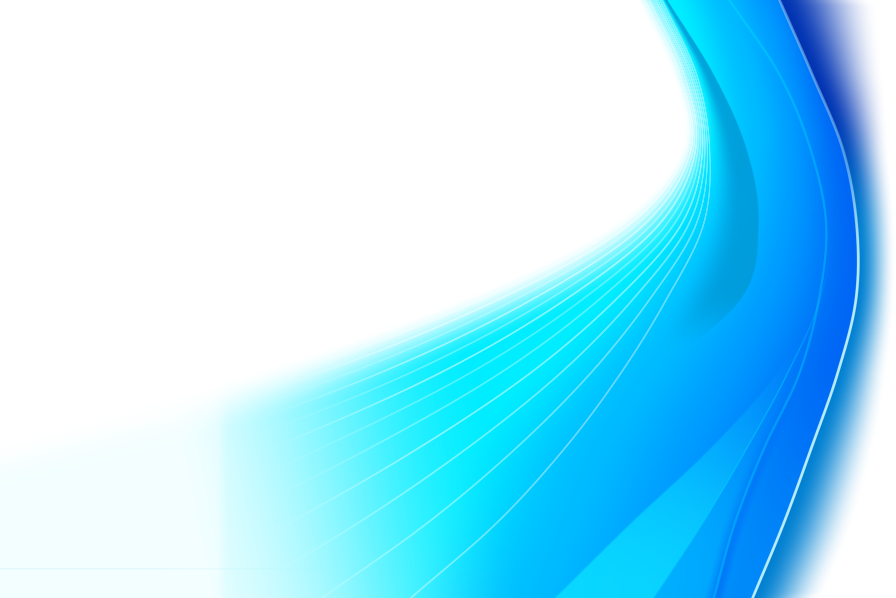
Give the GLSL for this background, as a WebGL 2 fragment shader.

```glsl
#version 300 es
precision highp float;

uniform vec2 u_resolution;
out vec4 outColor;

// Canvas is 1.5 wide and 1 high
const float ASPECT = 1.5;
const float FAN_LINES = 13.0;
const float LINE_WIDTH = 0.0016;
const float RIM_WIDTH = 0.0035;

const vec3 WHITE = vec3(1.0);
const vec3 CYAN = vec3(0.0, 0.93, 1.0);
const vec3 SKY = vec3(0.0, 0.74, 1.0);
const vec3 AZURE = vec3(0.0, 0.59, 1.0);
const vec3 DEEP = vec3(0.0, 0.40, 0.96);
const vec3 TEAL = vec3(0.0, 0.60, 0.84);
const vec3 NAVY = vec3(0.0, 0.20, 0.70);
const vec3 GLOW = vec3(0.0, 0.50, 0.82);

// Horizontal positions of each curve, evenly spaced from top to bottom
const float LEFT_EDGE[9] = float[9](1.064, 1.123, 1.139, 1.023, 0.766, 0.404, -0.078, -0.62, -1.17);
const float RIGHT_EDGE[9] = float[9](1.305, 1.360, 1.411, 1.434, 1.433, 1.402, 1.358, 1.312, 1.260);
const float FAN_EDGE[9] = float[9](1.110, 1.168, 1.190, 1.184, 1.130, 1.064, 0.986, 0.889, 0.762);
const float BAND_EDGE[9] = float[9](1.117, 1.195, 1.250, 1.270, 1.240, 1.090, 0.90, 0.70, 0.50);
const float RAY_LEFT[9] = float[9](1.152, 1.270, 1.367, 1.396, 1.367, 1.299, 1.188, 1.055, 0.928);
const float RAY_RIGHT[9] = float[9](1.211, 1.289, 1.357, 1.391, 1.373, 1.318, 1.250, 1.176, 1.094);
const float INNER_RIM[9] = float[9](1.221, 1.305, 1.357, 1.383, 1.371, 1.338, 1.279, 1.230, 1.195);
const float GLOW_WIDTH[9] = float[9](0.15, 0.11, 0.075, 0.065, 0.065, 0.08, 0.10, 0.11, 0.11);

float hash(float n) {
    n = fract(n * 0.1031);
    n *= n + 33.33;
    return fract(n * (n + n));
}

// Catmull-Rom curve through nine knots
float curve(const float k[9], float y) {
    float t = clamp((1.0 - y) * 8.0, 0.0, 8.0);
    int i = min(int(t), 7);
    float f = t - float(i);
    float a = i > 0 ? k[max(i - 1, 0)] : 2.0 * k[0] - k[1];
    float b = k[i];
    float c = k[i + 1];
    float d = i < 7 ? k[min(i + 2, 8)] : 2.0 * k[8] - k[7];
    return b + 0.5 * f * (c - a + f * (2.0 * a - 5.0 * b + 4.0 * c - d + f * (3.0 * (b - c) + d - a)));
}

// Signed distance, positive to the right of the curve
float curveDistance(const float k[9], vec2 p) {
    float slope = (curve(k, p.y + 0.01) - curve(k, p.y - 0.01)) / 0.02;
    return (p.x - curve(k, p.y)) * inversesqrt(1.0 + slope * slope);
}

float stroke(float d, float width, float pixel) {
    float w = max(width, pixel);
    return (1.0 - smoothstep(0.3 * w, w, abs(d))) * min(1.0, 1.5 * width / pixel);
}

vec3 bodyColor(float t) {
    vec3 c = mix(DEEP, AZURE, smoothstep(0.0, 0.35, t));
    c = mix(c, SKY, smoothstep(0.25, 0.65, t));
    return mix(c, CYAN, smoothstep(0.6, 1.0, t));
}

void main() {
    vec2 p = gl_FragCoord.xy / u_resolution * vec2(ASPECT, 1.0);
    float pixel = 1.0 / u_resolution.y;

    float left = curveDistance(LEFT_EDGE, p);
    float right = curveDistance(RIGHT_EDGE, p);
    float rayLeft = curveDistance(RAY_LEFT, p);
    float rayRight = curveDistance(RAY_RIGHT, p);
    float innerRim = curveDistance(INNER_RIM, p);
    float low = 1.0 - smoothstep(0.0, 0.45, p.y);

    // Body shading, measured inward from the right edge
    float across = curve(RIGHT_EDGE, p.y) - p.x;
    float span = mix(0.6, 0.23, smoothstep(0.2, 0.85, p.y));
    vec3 body = bodyColor(across / span + 0.2 * smoothstep(0.7, 1.0, p.y));

    // Shadowed fold beside the neck
    float bandEnd = curve(BAND_EDGE, p.y);
    float fanEnd = curve(FAN_EDGE, p.y);
    float band = smoothstep(0.0, 0.65, (p.x - fanEnd) / max(bandEnd - fanEnd, 0.004));
    band *= 1.0 - smoothstep(-pixel, pixel, p.x - bandEnd);
    body = mix(body, TEAL, 0.85 * band * smoothstep(0.41, 0.52, p.y));

    // Light rays opening toward the bottom
    float ray = smoothstep(-pixel, 2.0 * pixel, rayLeft) * (1.0 - smoothstep(-pixel, pixel, rayRight));
    body = mix(body, vec3(0.04, 0.87, 1.0), 0.85 * ray * low);
    float sheen = smoothstep(-pixel, pixel, rayRight) * (1.0 - smoothstep(-0.02, 0.01, innerRim));
    body = mix(body, SKY, 0.7 * sheen * low);
    body = mix(body, SKY, 0.4 * low * smoothstep(0.0, 0.02, innerRim));
    float upper = smoothstep(0.35, 0.6, p.y);
    body = mix(body, CYAN, 0.3 * stroke(innerRim, 0.003, pixel));
    body = mix(body, CYAN, 0.3 * stroke(rayRight, 0.002, pixel) * (1.0 - upper));

    // Fan of fine lines between the left edge and the neck
    float fan = (p.x - curve(LEFT_EDGE, p.y)) / (fanEnd - curve(LEFT_EDGE, p.y)) * FAN_LINES;
    float density = max(fwidth(fan) / pixel, 0.001);
    float fanLine = stroke((fract(fan) - 0.5) / density, LINE_WIDTH, pixel);
    fanLine *= step(0.0, fan) * step(fan, FAN_LINES) * mix(0.25, 0.5, hash(floor(fan) + 3.0));
    body = mix(body, WHITE, fanLine * smoothstep(0.4, 0.75, p.x));

    // Soft left edge fading into white
    float cover = smoothstep(0.0, mix(0.085, 0.05, smoothstep(0.5, 0.8, p.y)), left);
    float strength = 0.05 + 0.95 * smoothstep(0.28, 0.83, p.x + 0.2 * (p.y - 0.3));
    strength += 0.06 * smoothstep(0.36, 0.385, p.x) * (1.0 - smoothstep(0.39, 0.6, p.x));
    vec3 color = mix(WHITE, body, cover * min(strength, 1.0));
    color -= vec3(0.06, 0.02, 0.01) * stroke(p.y - 0.049, 0.002, pixel) * (1.0 - smoothstep(0.2, 0.6, p.x));

    // Outer glow and bright right rim
    float reach = max(right, 0.0) / curve(GLOW_WIDTH, p.y);
    vec3 outerColor = mix(GLOW, NAVY, smoothstep(0.6, 0.85, p.y));
    vec3 outside = mix(outerColor, WHITE, smoothstep(0.0, 1.0, reach));
    color = mix(color, outside, smoothstep(-pixel, pixel, right));
    float rim = stroke(right, RIM_WIDTH, pixel) * mix(0.9, 0.4, smoothstep(0.55, 0.75, p.y));
    color = mix(color, vec3(0.8, 0.97, 1.0), rim);

    outColor = vec4(clamp(color, 0.0, 1.0), 1.0);
}
```
